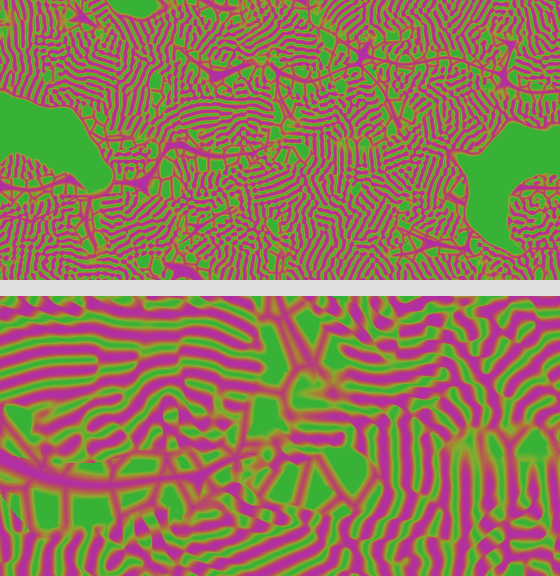
Top: the whole. Bottom: its middle third, enlarged.
Give the GLSL for this pattern, as a Shadertoy shader.

```glsl
// Labyrinth of fine green and magenta stripes, split by a web of magenta seams
// with green bulbs along them, and opened by smooth green lakes. Stripes are a sum
// of oriented wave packets; seams and bulbs are soft Voronoi edges.

const float TAU = 6.2831853;
const float STRIPES = 39.0;         // stripe periods per canvas height
const float EDGE = 0.0065;          // half width of a colour transition
const float PACKET = 0.046;         // spacing of the wave packets
const vec2 SEAM_SCALE = vec2(2.7, 4.3);
const vec2 BULB_SCALE = vec2(21.0, 15.0);

vec2 hash2(vec2 p) {
    vec3 h = fract(p.xyx * vec3(0.1031, 0.1030, 0.0973));
    h += dot(h, h.yzx + 33.33);
    return fract((h.xx + h.yz) * h.zy);
}

float corner(vec2 cell, vec2 offset, vec2 f) {
    return dot(hash2(cell + offset) * 2.0 - 1.0, f - offset);
}

float gradientNoise(vec2 p) {
    vec2 i = floor(p), f = p - i;
    vec2 u = f * f * f * (f * (f * 6.0 - 15.0) + 10.0);
    return mix(mix(corner(i, vec2(0, 0), f), corner(i, vec2(1, 0), f), u.x),
               mix(corner(i, vec2(0, 1), f), corner(i, vec2(1, 1), f), u.x), u.y);
}

float softMin(float a, float b, float k) {
    float h = max(k - abs(a - b), 0.0) / k;
    return min(a, b) - h * h * k * 0.25;
}

float softMax(float a, float b, float k) {
    return -softMin(-a, -b, k);
}

// Distance to the nearest Voronoi edge (x) and the edge's direction (yz).
// The soft sum over sites makes the edges swell at junctions.
vec3 softEdges(vec2 p, vec2 scale, float seed) {
    const float sharpness = 10.0;
    vec2 q = p * scale, cell = floor(q);
    vec2 first = vec2(9.0), second = vec2(9.0);
    float sum = 0.0;
    for (int y = -1; y <= 1; y++)
    for (int x = -1; x <= 1; x++) {
        vec2 site = cell + vec2(x, y);
        vec2 r = site + 0.1 + 0.8 * hash2(site + seed) - q;
        float d2 = dot(r, r);
        sum += exp(-sharpness * d2);
        if (d2 < dot(first, first)) { second = first; first = r; }
        else if (d2 < dot(second, second)) second = r;
    }
    float nearest = dot(first, first);
    float others = max(sum - exp(-sharpness * nearest), 1e-6);
    float gap = -log(others) / sharpness - nearest;
    vec2 normal = (second - first) * scale;
    vec2 tangent = vec2(normal.y, -normal.x) / length(normal);
    return vec3(0.5 * gap / length(normal), tangent.x < 0.0 ? -tangent : tangent);
}

vec3 seamNetwork(vec2 p) {
    vec2 warp = vec2(gradientNoise(p * 4.0), gradientNoise(p * 4.0 + 17.0));
    return softEdges(p + 0.15 * warp, SEAM_SCALE, 50.0);
}

// Stripe height in -1..1 from packets that stand across the nearest seam
float labyrinth(vec2 p) {
    vec2 cell = floor(p / PACKET), wave = vec2(0.0);
    for (int y = -2; y <= 2; y++)
    for (int x = -2; x <= 2; x++) {
        vec2 id = cell + vec2(x, y);
        vec2 centre = (id + hash2(id + 90.0)) * PACKET;
        vec2 r = p - centre;
        float weight = max(1.0 - dot(r, r) / (4.0 * PACKET * PACKET), 0.0);
        if (weight <= 0.0) continue;
        vec3 seam = seamNetwork(centre);
        float turn = 4.0 * gradientNoise(centre * 8.0) * smoothstep(0.015, 0.08, seam.x);
        float angle = atan(seam.z, seam.y) + turn;
        float phase = TAU * (STRIPES * dot(r, vec2(cos(angle), sin(angle)))
                    + hash2(id + 140.0).x);
        wave += weight * weight * weight * vec2(cos(phase), sin(phase));
    }
    return wave.x / sqrt(dot(wave, wave) + 0.06);
}

// Approximate distance inside an ellipse, negative outside
float ellipse(vec2 p, vec2 centre, vec2 radii) {
    return (1.0 - length((p - centre) / radii)) * min(radii.x, radii.y);
}

// Magenta through rust and olive to green for height -1..1
vec3 heightColour(float height) {
    vec3 ramp[6] = vec3[6](vec3(0.70, 0.18, 0.64), vec3(0.71, 0.23, 0.49),
                           vec3(0.71, 0.34, 0.33), vec3(0.67, 0.49, 0.22),
                           vec3(0.55, 0.67, 0.18), vec3(0.22, 0.70, 0.21));
    float t = (clamp(height, -1.0, 1.0) * 0.5 + 0.5) * 5.0;
    vec3 colour = ramp[0];
    for (int i = 0; i < 5; i++)
        colour = mix(colour, ramp[i + 1], clamp(t - float(i), 0.0, 1.0));
    return colour;
}

void mainImage(out vec4 fragColor, in vec2 fragCoord) {
    vec2 p = (fragCoord - 0.5 * iResolution.xy) / iResolution.y;

    // Rounded bulbs replace the stripes beside strong seams and in stray pockets
    float seamDistance = seamNetwork(p).x;
    float strength = smoothstep(-0.06, 0.06, gradientNoise(p * 2.6 + 31.0));
    float beside = strength * (1.0 - smoothstep(0.030, 0.046, seamDistance));
    float pocket = smoothstep(0.30, 0.38, gradientNoise(p * 8.0 + 5.0));
    float bulb = (softEdges(p, BULB_SCALE, 70.0).x - 0.0035) / EDGE;
    float height = mix(labyrinth(p) * 1.07 - 0.03, min(bulb, 1.3), max(beside, pocket));

    // Seams, faded out where they are weak
    float seamWidth = mix(-0.03, 0.006, strength);
    height = softMin(height, (seamDistance - seamWidth) / EDGE, 0.6);

    // Lakes at both sides and the top, with a magenta shore and striped islands
    vec2 side = vec2(abs(p.x), p.y + 0.04 * sign(p.x));
    float wobble = 0.16 * gradientNoise(p * 4.5 + 8.0) + 0.03 * gradientNoise(p * 13.0);
    float lake = max(ellipse(side, vec2(0.96, -0.12), vec2(0.32, 0.23)),
                     ellipse(p, vec2(-0.49, 0.50), vec2(0.07, 0.08))) + wobble;
    float island = ellipse(side, vec2(0.88, -0.25), vec2(0.20, 0.13)) - wobble;
    height = softMin(height, (abs(lake) - 0.005) / EDGE, 0.6);
    height = softMax(height, min(lake - 0.005, -island) / EDGE, 0.6);

    fragColor = vec4(heightColour(height), 1.0);
}
```
